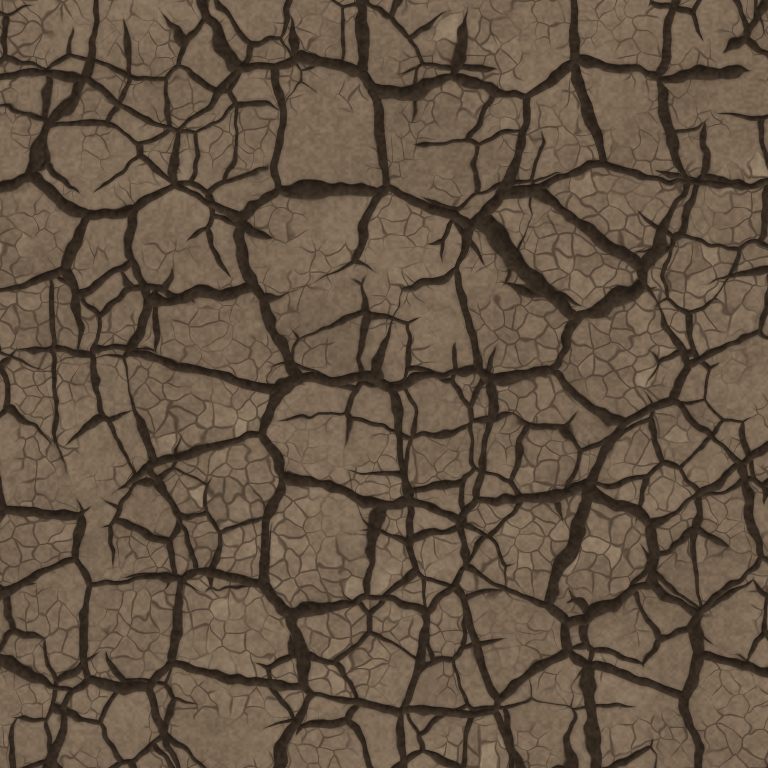
Reproduce this texture procedurally as a three.js fragment shader.

```glsl
varying vec2 vUv;

// Cells across the canvas for each generation of cracks
const float MAIN_CELLS = 7.5;
const float BRANCH_CELLS = 13.0;
const float HAIR_CELLS = 40.0;

// Half widths in canvas units
const float MAIN_WIDTH = 0.0074;
const float BRANCH_WIDTH = 0.0042;
const float HAIR_WIDTH = 0.0010;
const float EDGE_SOFTNESS = 0.0012;

const float CELL_JITTER = 0.86;
const float BEND = 0.045;
const float RAGGEDNESS = 0.0055;
const float HAIR_STRENGTH = 0.62;
const float GRAIN_CONTRAST = 0.62;

const vec3 CLAY_DARK = vec3(0.385, 0.318, 0.258);
const vec3 CLAY_LIGHT = vec3(0.560, 0.485, 0.398);
const vec3 HAIR_COLOR = vec3(0.230, 0.185, 0.145);
const vec3 CRACK_SHADOW = vec3(0.130, 0.102, 0.078);
const vec3 CRACK_WALL = vec3(0.275, 0.225, 0.178);

float hash(vec2 p) {
  return fract(sin(dot(p, vec2(127.1, 311.7))) * 43758.5);
}

vec2 hash2(vec2 p) {
  return vec2(hash(p), hash(p + vec2(37.3, 91.7)));
}

float noise(vec2 p) {
  vec2 cell = floor(p);
  vec2 f = fract(p);
  f = f * f * (3.0 - 2.0 * f);
  float low = mix(hash(cell), hash(cell + vec2(1.0, 0.0)), f.x);
  float high = mix(hash(cell + vec2(0.0, 1.0)), hash(cell + 1.0), f.x);
  return mix(low, high, f.y);
}

float fbm(vec2 p) {
  float sum = 0.0;
  float amplitude = 0.533;
  for (int i = 0; i < 4; i++) {
    sum += amplitude * noise(p);
    p = p * 2.03 + 17.1;
    amplitude *= 0.5;
  }
  return sum;
}

vec2 noise2(vec2 p) {
  return vec2(noise(p), noise(p + 43.7)) - 0.5;
}

vec2 cellPoint(vec2 cell) {
  return 0.5 + CELL_JITTER * (hash2(cell) - 0.5);
}

// Voronoi borders: x = canvas distance, y = upward part of the normal, z = cell id
vec3 borders(vec2 p, float cells) {
  p *= cells;
  vec2 base = floor(p);
  vec2 f = fract(p);
  vec2 nearest = vec2(0.0);
  vec2 home = vec2(0.0);
  float best = 8.0;
  for (int j = -1; j <= 1; j++) {
    for (int i = -1; i <= 1; i++) {
      vec2 g = vec2(float(i), float(j));
      vec2 r = g + cellPoint(base + g) - f;
      float d = dot(r, r);
      if (d < best) { best = d; nearest = r; home = g; }
    }
  }
  vec2 edge = vec2(8.0, 0.0);
  for (int j = -2; j <= 2; j++) {
    for (int i = -2; i <= 2; i++) {
      vec2 g = home + vec2(float(i), float(j));
      vec2 r = g + cellPoint(base + g) - f;
      vec2 gap = r - nearest;
      if (dot(gap, gap) > 0.0001) {
        vec2 normal = normalize(gap);
        float d = dot(0.5 * (nearest + r), normal);
        if (d < edge.x) edge = vec2(d, normal.y);
      }
    }
  }
  return vec3(edge.x / cells, edge.y, hash(base + home + 5.5));
}

float coverage(float d, float halfWidth) {
  float line = 1.0 - smoothstep(halfWidth - EDGE_SOFTNESS, halfWidth + EDGE_SOFTNESS, d);
  return line * smoothstep(0.0, EDGE_SOFTNESS, halfWidth);
}

// Lays one crack network over the ground, with its lower wall catching light
vec3 carve(vec3 ground, vec3 border, float halfWidth, float grain) {
  float side = border.x * border.y / max(halfWidth, EDGE_SOFTNESS);
  float lit = clamp(0.42 + 0.5 * side + 0.7 * (grain - 0.5), 0.0, 1.0);
  float rim = 1.0 - smoothstep(halfWidth, halfWidth + 0.005, border.x);
  ground *= 1.0 - 0.10 * rim * smoothstep(0.0, EDGE_SOFTNESS, halfWidth);
  return mix(ground, mix(CRACK_SHADOW, CRACK_WALL, lit), coverage(border.x, halfWidth));
}

void main() {
  vec2 ragged = RAGGEDNESS * noise2(vUv * 75.0) + 0.012 * noise2(vUv * 28.0);
  vec2 p = vUv + BEND * noise2(vUv * 6.0) + ragged;
  vec3 mainBorder = borders(p + 3.1, MAIN_CELLS);
  vec3 branchBorder = borders(p + 11.7, BRANCH_CELLS);
  vec3 hairBorder = borders(vUv + 1.6 * ragged + 7.3, HAIR_CELLS);

  // Clay surface: broad stains, plate tints and fine grit
  float rubble = smoothstep(0.50, 0.72, fbm(vUv * 6.5 + 61.0));
  float grit = 0.55 * noise(vUv * 270.0) + 0.45 * noise(vUv * 130.0 + 9.0);
  float tone = 0.55 + GRAIN_CONTRAST * (grit - 0.5);
  tone += 0.55 * (fbm(vUv * 9.0 + 23.0) - 0.5) + 0.12 * (mainBorder.z - 0.5);
  tone += (0.08 + 0.30 * rubble) * (hairBorder.z - 0.5);
  tone += 0.3 * rubble * step(0.95, hairBorder.z);
  vec3 color = mix(CLAY_DARK, CLAY_LIGHT, clamp(tone, -0.3, 1.15));

  // Hairline fissures, denser in crumbled patches
  float hairMask = max(rubble, smoothstep(0.40, 0.62, noise(vUv * 24.0 + 31.0)));
  float hairWidth = HAIR_WIDTH * (0.6 + 0.8 * noise(vUv * 60.0) + 0.5 * rubble);
  color = mix(color, HAIR_COLOR, HAIR_STRENGTH * hairMask * coverage(hairBorder.x, hairWidth));

  // Tapering branches, then the wide cracks
  float branchMask = smoothstep(0.36, 0.60, noise(vUv * 10.0 + 71.0));
  float branchWidth = BRANCH_WIDTH * branchMask * (0.5 + 0.8 * noise(vUv * 19.0 + 2.0));
  color = carve(color, branchBorder, branchWidth, grit);
  float mainMask = smoothstep(0.10, 0.32, noise(vUv * 8.0 + 15.0));
  float mainWidth = MAIN_WIDTH * mainMask * (0.4 + 0.85 * noise(vUv * 12.0 + 47.0));
  color = carve(color, mainBorder, mainWidth, grit);

  gl_FragColor = vec4(color, 1.0);
}
```
